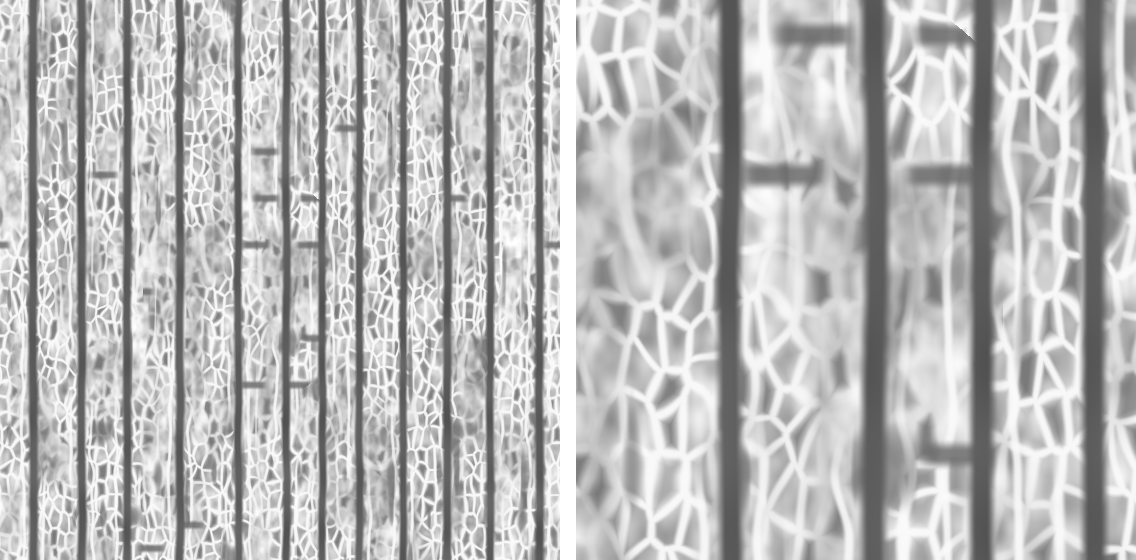
Left, the full canvas; right, a detail of the centre.
Write a three.js fragment shader that draws this texture map.

```glsl
// Grey worn boards split by twelve dark vertical grooves, tiling in x and y.
// Grooves sit on a harmonically shifted grid; the grain is a tall Voronoi web
// with pale walls and dark pits, over periodic noise, streaks and short cracks.
varying vec2 vUv;

#define GROOVES 12.0
#define GROOVE_WIDTH 0.0108
#define GROOVE_TONE 0.36
#define BASE_TONE 0.76
#define LINE_TONE 0.98
#define PIT_TONE 0.44
#define CELLS vec2(58.0, 35.0)
#define LINE_WIDTH 0.0043
#define CRACK_ROWS 24.0
#define CRACK_CHANCE 0.11

float hash(vec2 p) {
  vec3 q = fract(p.xyx * vec3(0.1031, 0.1030, 0.0973));
  q += dot(q, q.yzx + 33.33);
  return fract((q.x + q.y) * q.z);
}

// Value noise that repeats after freq cells, so the canvas tiles.
float noise(vec2 uv, vec2 freq, float seed) {
  vec2 p = uv * freq, i = floor(p), f = fract(p);
  f = f * f * (3.0 - 2.0 * f);
  vec2 a = mod(i, freq) + seed, b = mod(i + 1.0, freq) + seed;
  return mix(mix(hash(a), hash(vec2(b.x, a.y)), f.x),
             mix(hash(vec2(a.x, b.y)), hash(b), f.x), f.y);
}

// Groove centre: even spacing plus three harmonics for uneven boards.
float grooveX(float i) {
  float t = 6.28318 * i / GROOVES;
  float shift = 0.045 - 0.153 * cos(t) + 0.197 * sin(t)
              + 0.043 * cos(2.0 * t) - 0.070 * sin(2.0 * t)
              + 0.052 * cos(3.0 * t) + 0.059 * sin(3.0 * t);
  return (i + 0.72 + shift) / GROOVES;
}

// Offset from the local position to the seed of a neighbouring cell.
vec2 seedOffset(vec2 cell, vec2 step_, vec2 f) {
  vec2 c = mod(cell + step_, CELLS);
  return step_ + 0.1 + 0.8 * vec2(hash(c + 11.0), hash(c + 83.0)) - f;
}

// x: distance to the cell wall in canvas units, y: random value of the cell.
vec2 web(vec2 uv) {
  vec2 p = uv * CELLS, cell = floor(p), f = fract(p);
  vec2 nearest = vec2(0.0), home = vec2(0.0);
  float best = 9.0, wall = 1.0;
  for (int j = -1; j <= 1; j++)
    for (int i = -1; i <= 1; i++) {
      vec2 s = vec2(float(i), float(j)), r = seedOffset(cell, s, f);
      if (dot(r, r) < best) { best = dot(r, r); nearest = r; home = s; }
    }
  for (int j = -2; j <= 2; j++)
    for (int i = -2; i <= 2; i++) {
      vec2 r = seedOffset(cell, home + vec2(float(i), float(j)), f);
      vec2 d = r - nearest;
      if (dot(d, d) > 0.0001)
        wall = min(wall, dot(0.5 * (r + nearest), d) / length(d * CELLS));
    }
  return vec2(wall, hash(mod(cell + home, CELLS) + 151.0));
}

void main() {
  vec2 uv = vUv;

  // Nearest groove, and the board to the right of the last groove passed
  float near = 1.0, grooveId = 0.0, board = 0.0, left = 0.0;
  float x = uv.x + 0.003 * (noise(uv, vec2(12.0, 14.0), 7.0) - 0.5);
  for (int i = -1; i <= 12; i++) {
    float id = float(i), d = x - grooveX(id);
    if (abs(d) < abs(near)) { near = d; grooveId = mod(id, GROOVES); }
    if (d > 0.0) { board = mod(id, GROOVES); left = d; }
  }

  // Mottled base with upright grain
  float tone = BASE_TONE + 0.07 * (hash(vec2(board, 5.0)) - 0.5);
  tone += 0.26 * (noise(uv, vec2(96.0, 60.0), 19.0) - 0.5);
  tone += 0.20 * (noise(uv, vec2(54.0, 18.0), 37.0) - 0.5);
  tone += 0.12 * (noise(uv, vec2(150.0, 110.0), 53.0) - 0.5);

  // Pitted cells and their pale walls, fading in and out by patch
  vec2 warp = vec2(noise(uv, vec2(44.0, 30.0), 61.0), noise(uv, vec2(44.0, 30.0), 97.0)) - 0.5;
  vec2 cell = web(uv + warp * vec2(0.009, 0.014));
  float area = noise(uv, vec2(26.0, 11.0), 71.0);
  float pit = smoothstep(0.0015, 0.0085, cell.x) * smoothstep(0.45, 0.95, cell.y);
  tone = mix(tone, PIT_TONE, 0.85 * pit);
  float wall = 1.0 - smoothstep(0.0008, LINE_WIDTH, cell.x);
  tone = mix(tone, LINE_TONE, wall * (0.15 + 0.8 * smoothstep(0.25, 0.65, area)));

  // Long wandering pale lines, strongest along the board edges
  float vein = abs(noise(uv, vec2(34.0, 9.0), 113.0) - 0.5);
  tone = mix(tone, LINE_TONE, 0.6 * (1.0 - smoothstep(0.02, 0.09, vein)) * smoothstep(0.35, 0.7, 1.0 - area));
  float edgeGap = 0.014 + 0.010 * noise(uv, vec2(12.0, 26.0), 131.0);
  float rim = 1.0 - smoothstep(0.0008, LINE_WIDTH, abs(abs(near) - edgeGap));
  tone = mix(tone, LINE_TONE, 0.9 * rim * smoothstep(0.3, 0.6, noise(uv, vec2(24.0, 9.0), 149.0)));

  // Dark upright streaks and short level cracks, denser near the middle
  float streak = smoothstep(0.80, 0.95, noise(uv, vec2(60.0, 13.0), 167.0));
  tone = mix(tone, 0.45, 0.75 * streak);
  float row = uv.y * CRACK_ROWS;
  vec2 slot = vec2(board, floor(row)) + 211.0;
  vec2 middle = uv - vec2(0.42, 0.48);
  float present = step(hash(slot), CRACK_CHANCE * exp(-7.0 * dot(middle, middle)));
  float along = abs(left - mix(0.012, 0.055, hash(slot + 31.0)));
  float across = abs(fract(row) - 0.5) / CRACK_ROWS;
  float crack = (1.0 - smoothstep(0.014, 0.030, along)) * (1.0 - smoothstep(0.002, 0.010, across));
  tone = mix(tone, 0.42, 0.85 * present * crack);

  // Soft grooves with slight changes of width and depth
  float width = GROOVE_WIDTH * (0.9 + 0.2 * hash(vec2(grooveId, 9.0)));
  float groove = 1.0 - smoothstep(0.3 * width, width, abs(near));
  float depth = GROOVE_TONE + 0.10 * (noise(uv, vec2(24.0, 20.0), 181.0) - 0.5);
  tone = mix(tone, depth, groove);

  gl_FragColor = vec4(vec3(clamp(tone, 0.0, 1.0)), 1.0);
}
```
